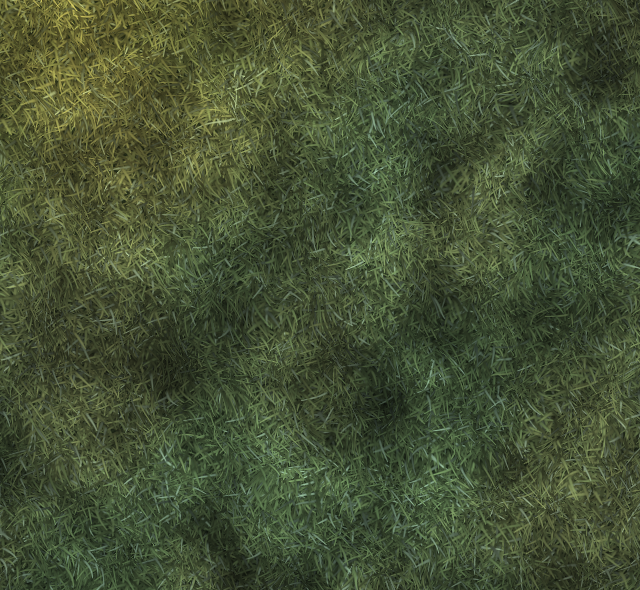
Reproduce this texture procedurally as a Shadertoy shader.

```glsl
// Shaggy turf seen from above: rotated strips of loose blades form a tangled
// undergrowth, and ragged polar fans of longer blades are woven into it as
// tufts. Slow gradient noise varies the light and the hue.

#define UNDER_LAYERS 8
#define FAN_LAYERS 4
#define STRAND_CELL vec2(0.042, 0.0115)
#define FAN_CELL 0.08
#define HALF_WIDTH 0.0018
#define SOFTNESS 0.0013
#define SHADOW 0.2
#define GROUND vec3(0.14, 0.18, 0.11)
#define GREEN vec3(0.302, 0.364, 0.230)
#define STRAW vec3(0.395, 0.41, 0.255)
#define PALE vec3(0.41, 0.47, 0.395)

const float PI = 3.14159;

vec4 hash4(vec2 p) {
    vec4 q = fract(p.xyxy * vec4(0.1031, 0.1030, 0.0973, 0.1099));
    q += dot(q, q.wzxy + 33.33);
    return fract((q.xxyz + q.yzzw) * q.zywx);
}

float cornerSlope(vec2 corner, vec2 offset) {
    return dot(2.8 * hash4(corner + 71.0).xy - 1.4, offset);
}

float gradientNoise(vec2 p) {
    vec2 i = floor(p), f = fract(p);
    vec2 u = f * f * (3.0 - 2.0 * f);
    vec2 e = vec2(1.0, 0.0);
    return mix(mix(cornerSlope(i, f), cornerSlope(i + e, f - e), u.x),
               mix(cornerSlope(i + e.yx, f - e.yx),
                   cornerSlope(i + e.xx, f - e.xx), u.x), u.y);
}

// Lays one tapered blade over the color; along runs from root (0) to tip (1).
void paintBlade(inout vec3 color, float along, float len, float side,
                vec4 look, float warmth, float tone) {
    float t = clamp(along, 0.0, 1.0);
    float d = length(vec2(side, (along - t) * len));
    float halfWidth = HALF_WIDTH * (1.0 - 0.7 * t * t);
    float soft = max(SOFTNESS, 0.7 / iResolution.y);
    float cover = 1.0 - smoothstep(halfWidth - soft, halfWidth + soft, d);
    float shadow = 1.0 - smoothstep(0.0, 2.6 * HALF_WIDTH, d);

    vec3 tint = mix(GREEN, STRAW, clamp(warmth + 0.5 * (look.y - 0.5), 0.0, 1.0));
    tint = mix(tint, PALE, 0.8 * step(0.87, look.z));
    tint *= tone * mix(0.62, 1.4, look.w) * mix(0.76, 1.12, t);
    color *= 1.0 - SHADOW * shadow * (1.0 - 0.5 * t);
    color = mix(color, tint, 0.92 * cover * smoothstep(-0.05, 0.2, along));
}

// One direction of loose blades, one blade to each long thin cell.
void paintStrands(inout vec3 color, vec2 p, float warmth, float seed) {
    float angle = -0.5 * PI + 1.35 * (2.0 * fract(seed * 0.618) - 1.0);
    vec2 dir = vec2(cos(angle), sin(angle));
    vec2 q = vec2(dot(p, dir), dot(p, vec2(-dir.y, dir.x))) + 3.0 + 0.37 * seed;
    float homeRow = floor(q.y / STRAND_CELL.y);
    for (int k = -1; k <= 1; k++) {
        float row = homeRow + float(k);
        float x = q.x / STRAND_CELL.x + fract(row * 0.618 + 0.31 * sin(row * 5.3));
        vec4 r = hash4(vec2(floor(x) + 57.0 * seed, row));
        vec4 s = fract(r * 17.0 + 0.3);
        float span = mix(0.5, 0.95, r.x);
        float along = (fract(x) - s.x * (1.0 - span)) / span;
        float len = span * STRAND_CELL.x;
        float side = q.y - (row + s.y) * STRAND_CELL.y;
        side -= len * (0.34 * (s.z - 0.5) * (along - 0.5) + 0.17 * (s.w - 0.5) * along * along);
        paintBlade(color, along, len, side, r, warmth, 1.0);
    }
}

// A jittered grid of tufts; angular sectors around each root hold one blade.
void paintFans(inout vec3 color, vec2 p, float cellSize, float warmth, float seed) {
    vec2 grid = p / cellSize + hash4(vec2(seed, 5.0)).xy + 20.0;
    vec2 home = floor(grid);
    for (int k = 0; k < 9; k++) {
        vec2 cell = home + vec2(k % 3 - 1, k / 3 - 1);
        vec4 tuft = hash4(cell + vec2(0.0, 91.0 * seed));
        vec2 v = (grid - cell - tuft.xy) * cellSize;
        float radius = length(v);
        if (tuft.z > 0.55 || radius > cellSize) continue;

        float lean = -0.5 * PI + 1.7 * (tuft.w - 0.5);
        vec2 axis = vec2(cos(lean), sin(lean));
        float turn = atan(dot(v, vec2(-axis.y, axis.x)), dot(v, axis));
        turn += (fract(tuft.w * 9.0) - 0.5) * 0.6 * radius / cellSize;
        float sectors = mix(6.0, 9.0, fract(tuft.z * 23.0));
        float sector = floor(turn * sectors);
        if (abs(sector + 0.5) > 0.85 * sectors) continue;

        // Missing blades and staggered roots keep the fan ragged
        vec4 r = hash4(cell * 3.0 + vec2(sector * 37.0 + 400.0, 53.0 * seed));
        vec4 s = fract(r * 17.0 + 0.3);
        if (s.y < 0.25) continue;
        float center = (sector + 0.25 + 0.5 * s.x) / sectors;
        float start = cellSize * 0.3 * s.z;
        float len = cellSize * mix(0.35, 0.93, r.x) - 0.5 * start;
        float tone = 0.9 + 0.28 * fract(tuft.w * 7.0);
        paintBlade(color, (radius - start) / len, len, radius * (turn - center), r, warmth, tone);
    }
}

void mainImage(out vec4 fragColor, in vec2 fragCoord) {
    vec2 p = fragCoord / iResolution.y;
    vec2 uv = fragCoord / iResolution.xy;

    // Slow variation: dark hollows, dry patches and a sunlit corner
    float hollows = gradientNoise(p * 4.6 + 3.7) + 0.9 * gradientNoise(p * 11.0 + 11.3);
    float dryness = gradientNoise(p * 3.4 + 23.0);
    float sun = 1.0 - smoothstep(0.0, 0.6, distance(uv, vec2(0.12, 1.0)));
    float warmth = 0.22 + 0.45 * dryness + 0.45 * sun + 0.15 * (uv.y - 0.5);

    // Tangled undergrowth, bent by noise so that its directions wander
    vec3 color = GROUND;
    vec2 bent = p + 0.02 * vec2(gradientNoise(p * 13.0 + 41.0), gradientNoise(p * 13.0 + 67.0));
    for (int i = 0; i < UNDER_LAYERS; i++)
        paintStrands(color, bent, warmth, float(i + 1));

    // Drooping tufts, small ones first, with loose blades across them
    for (int i = 0; i < FAN_LAYERS; i++) {
        float layer = float(i);
        paintFans(color, bent, FAN_CELL * (0.75 + 0.13 * layer), warmth, layer + 1.0);
        paintStrands(color, bent, warmth, 2.0 * layer + 20.0);
        paintStrands(color, bent, warmth, 2.0 * layer + 21.0);
    }

    // Light and hue over the whole field
    color *= max(0.5, 1.0 + 0.5 * hollows + 0.2 * sun);
    color *= mix(vec3(1.0), vec3(1.12, 1.03, 0.8), sun);
    float cool = (1.0 - sun) * smoothstep(0.3, -0.3, dryness);
    color *= mix(vec3(1.0), vec3(0.92, 1.0, 1.03), cool);
    fragColor = vec4(color, 1.0);
}
```
